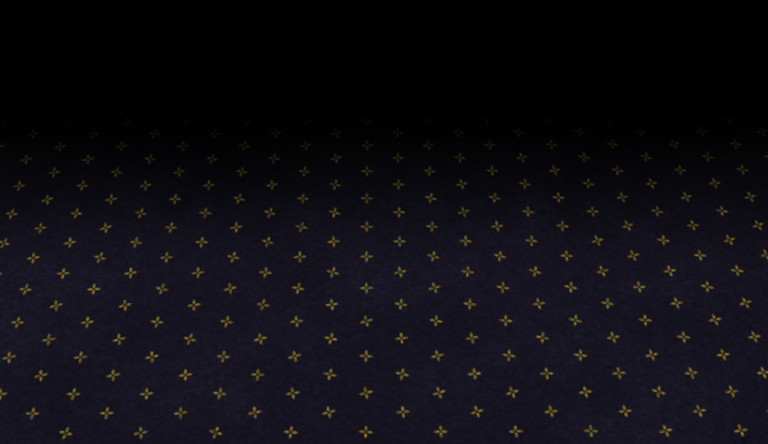
This texture is drawn by a WebGL 1 fragment shader. Its source:

```glsl
precision highp float;
// A dark violet carpet with small gold four-petal flowers, seen at a slant and
// fading into black above. A projective map sets the staggered flower rows,
// folded ellipses form the petals, and layered value noise gives the pile.

uniform vec2 u_resolution;

#define ASPECT 1.7297
#define FIRST_ROW 0.3559
#define ROW_STEP 0.02912
#define ROW_CURVE 0.011607
#define COLUMN_STEP 0.1396
#define COLUMN_SPREAD 0.0476
#define ROW_TILT 0.004
#define FADE_START 0.24
#define FADE_END 0.65
#define CARPET_COLOR vec3(0.090, 0.080, 0.130)
#define GOLD_COLOR vec3(0.450, 0.385, 0.155)

float hash(vec2 p) {
  vec3 q = fract(vec3(p.xyx) * 0.1031);
  q += dot(q, q.yzx + 33.33);
  return fract((q.x + q.y) * q.z);
}

float valueNoise(vec2 p) {
  vec2 cell = floor(p);
  vec2 f = fract(p);
  f = f * f * (3.0 - 2.0 * f);
  float low = mix(hash(cell), hash(cell + vec2(1.0, 0.0)), f.x);
  float high = mix(hash(cell + vec2(0.0, 1.0)), hash(cell + 1.0), f.x);
  return mix(low, high, f.y);
}

float cloudNoise(vec2 p) {
  float sum = 0.0;
  float weight = 0.5;
  for (int i = 0; i < 4; i++) {
    sum += weight * valueNoise(p);
    p = p * 2.03 + 17.3;
    weight *= 0.5;
  }
  return sum / 0.9375;
}

mat2 rotation(float angle) {
  float c = cos(angle);
  float s = sin(angle);
  return mat2(c, s, -s, c);
}

// Distance to four leaf-shaped petals around a small gap
float petalDistance(vec2 p) {
  p = abs(p * vec2(1.0, 1.12));
  p = p.x > p.y ? p : p.yx;
  vec2 radius = vec2(0.038, 0.022);
  return (length((p - vec2(0.051, 0.0)) / radius) - 1.0) * radius.y;
}

// Coverage of the staggered flowers; p has its origin at the upper left
float flowerMask(vec2 p, float pixel) {
  float depth = p.y - FIRST_ROW + ROW_TILT * (p.x - 0.5 * ASPECT);
  float scale = ROW_STEP + ROW_CURVE * depth;
  float row = depth / scale;
  float rowId = floor(row + 0.5);
  float rowHeight = scale * scale / ROW_STEP;

  float spacing = COLUMN_STEP + COLUMN_SPREAD * depth;
  float middle = 0.8964 + 0.0195 * depth;
  float stagger = 0.5 * mod(rowId, 2.0);
  float column = (p.x - middle) / spacing + stagger;
  float columnId = floor(column + 0.5);

  vec2 local = vec2(column - columnId, (row - rowId) * rowHeight / spacing);
  float turn = (hash(vec2(columnId, rowId) + 60.0) - 0.5) * 0.6;
  float d = petalDistance(rotation(turn) * local);
  float soft = 0.8 * pixel / spacing + 0.003;
  return 1.0 - smoothstep(-soft, soft, d);
}

void main() {
  vec2 uv = gl_FragCoord.xy / u_resolution;
  vec2 p = vec2(uv.x * ASPECT, 1.0 - uv.y);
  float pixel = 1.0 / u_resolution.y;

  // Carpet pile: fine fibres over broad worn patches
  float fibre = valueNoise(rotation(0.5) * p * vec2(190.0, 230.0));
  float tuft = valueNoise(p * vec2(80.0, 110.0) + 9.0);
  float patches = cloudNoise(p * vec2(6.0, 8.0) + 3.0);
  float pile = 1.0 + 0.28 * (fibre - 0.5) + 0.16 * (tuft - 0.5);
  pile *= 1.0 + 0.35 * (patches - 0.5);

  // Light falls off unevenly toward the top
  float edge = p.y + 0.04 * (patches - 0.5);
  float light = smoothstep(FADE_START, FADE_END, edge);
  vec3 color = CARPET_COLOR * pile * light;

  // Gold thread stays visible a little farther than the pile
  float thread = 0.72 + 0.56 * valueNoise(p * 210.0 + 41.0);
  vec3 gold = GOLD_COLOR * thread * pow(light, 0.7);
  color = mix(color, gold, 0.92 * flowerMask(p, pixel));

  gl_FragColor = vec4(color, 1.0);
}
```
